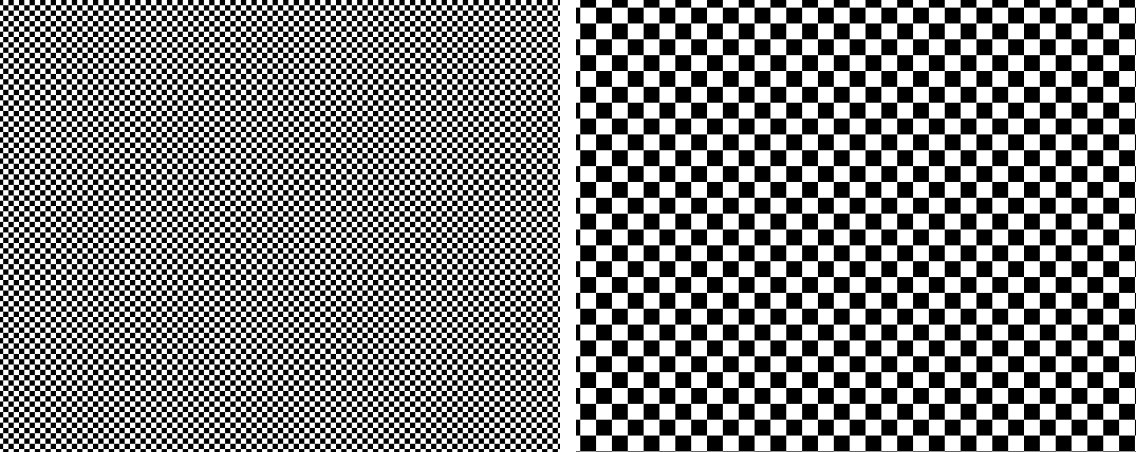
Left: the whole. Right: its middle third, enlarged.
Write a Shadertoy shader that draws this pattern.

```glsl
#define CELLS_ACROSS 106.0
#define PHASE vec2(0.4, 0.0)
#define DARK vec3(0.0)
#define LIGHT vec3(1.0)

// Integral of a +1/-1 square wave with period 2
vec2 squareIntegral(vec2 x) {
    return 1.0 - abs(2.0 * fract(0.5 * x) - 1.0);
}

// Square wave averaged over a box of the given width, per axis
vec2 smoothSquare(vec2 x, float width) {
    vec2 halfBox = vec2(0.5 * width);
    return (squareIntegral(x + halfBox) - squareIntegral(x - halfBox)) / width;
}

void mainImage(out vec4 fragColor, in vec2 fragCoord) {
    // Square cells, counted from the top left corner
    float pixel = CELLS_ACROSS / iResolution.x;
    vec2 fromTop = vec2(fragCoord.x, iResolution.y - fragCoord.y);
    vec2 cell = fromTop * pixel + PHASE;

    // Product of the two waves gives the box-filtered checker
    vec2 wave = smoothSquare(cell, pixel);
    float lightness = 0.5 - 0.5 * wave.x * wave.y;

    fragColor = vec4(mix(DARK, LIGHT, lightness), 1.0);
}
```
